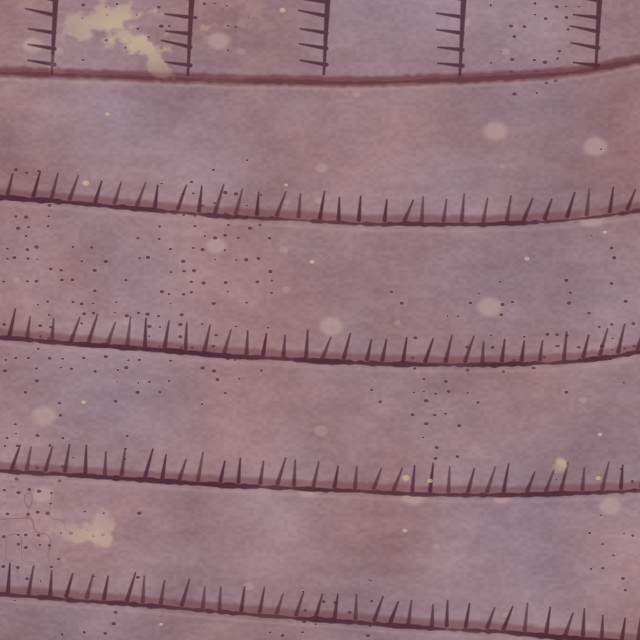
A WebGL 2 fragment shader for this pattern:

```glsl
#version 300 es
precision highp float;
// Sagging ink bands fringed with slanted ticks, under a row of combed stems,
// on a mottled mauve ground. Bands are quartic curves, ticks are tapered
// segments with hashed jitter, and wear comes from noise and scattered spots.

uniform vec2 u_resolution;
out vec4 outColor;

const vec3 MAUVE = vec3(0.60, 0.48, 0.51);
const vec3 RUST  = vec3(0.45, 0.27, 0.29);
const vec3 INK   = vec3(0.29, 0.16, 0.21);
const vec3 PALE  = vec3(0.73, 0.62, 0.61);
const vec3 CREAM = vec3(0.80, 0.71, 0.60);

// Per band: height at the left, fall, and lift toward the right
const vec3 BANDS[5] = vec3[5](
    vec3(0.889, 0.037, 0.054), vec3(0.694, 0.084, 0.064),
    vec3(0.475, 0.083, 0.058), vec3(0.267, 0.067, 0.036),
    vec3(0.073, 0.078, 0.003));

float hash(vec2 p) {
    vec3 q = fract(p.xyx * vec3(0.1031, 0.1030, 0.0973));
    q += dot(q, q.yzx + 33.33);
    return fract((q.x + q.y) * q.z);
}

float noise(vec2 p) {
    vec2 i = floor(p), f = fract(p);
    f = f * f * (3.0 - 2.0 * f);
    return mix(mix(hash(i), hash(i + vec2(1, 0)), f.x),
               mix(hash(i + vec2(0, 1)), hash(i + vec2(1, 1)), f.x), f.y);
}

float fbm(vec2 p) {
    float sum = 0.0, amp = 0.5;
    for (int i = 0; i < 4; i++) {
        sum += amp * noise(p);
        p = mat2(1.6, 1.2, -1.2, 1.6) * p + 7.3;
        amp *= 0.5;
    }
    return sum;
}

// Soft coverage of a shape from its signed distance
float cover(float d) {
    float soft = max(0.0016, 0.8 / u_resolution.y);
    return 1.0 - smoothstep(-soft, soft, d);
}

// Stroke from a to b, narrowing from width w to a third of it
float stroke(vec2 p, vec2 a, vec2 b, float w) {
    vec2 ab = b - a;
    float t = clamp(dot(p - a, ab) / dot(ab, ab), 0.0, 1.0);
    return cover(length(p - a - ab * t) - w * mix(1.0, 0.35, t));
}

float bandHeight(vec3 band, float x) {
    return band.x - band.y * x + band.z * x * x * x * x
         + 0.004 * (noise(vec2(x * 9.0, band.x * 50.0)) - 0.5);
}

// Slanted ticks standing on one band
float fringe(vec2 p, vec3 band, float count, float seed) {
    float ink = 0.0, cell = floor(p.x * count);
    for (float k = -2.0; k <= 1.0; k++) {
        vec2 id = vec2(cell + k + 40.0, seed * 17.0 + 3.0);
        float x = (cell + k + 0.35 + 0.3 * hash(id)) / count;
        vec2 foot = vec2(x, bandHeight(band, x) + 0.004);
        vec2 rise = vec2(mix(0.001, 0.014, hash(id + 5.1)), mix(0.029, 0.043, hash(id + 9.7)));
        ink = max(ink, stroke(p, foot, foot + rise, 0.0033) * mix(0.7, 1.0, hash(id + 2.3)));
    }
    return ink;
}

// Upright stems above the top band, with teeth on their left side
float combs(vec2 p, float pitch, float first) {
    float k = round((p.x - first) / pitch);
    vec2 foot = vec2(first + pitch * k, 0.882 + 0.012 * hash(vec2(k + 8.0, 4.0)));
    float ink = stroke(p, vec2(foot.x + 0.009, 1.06), foot, 0.0055);
    float row = floor((p.y - 0.897) / 0.025);
    for (float j = -1.0; j <= 1.0; j++) {
        if (row + j < 0.0) continue;
        float h = hash(vec2(row + j + 11.0, k + 21.0));
        vec2 root = vec2(foot.x + 0.004, 0.897 + 0.025 * (row + j) + 0.005 * h);
        ink = max(ink, stroke(p, root, root + vec2(-0.038 - 0.008 * h, 0.004 + 0.007 * h), 0.0032));
    }
    return ink;
}

// One hashed round spot in some cells of a grid
float spots(vec2 p, float grid, float chance, float radius, float seed) {
    vec2 id = floor(p * grid) + seed;
    vec2 at = 0.3 + 0.4 * vec2(hash(id + 3.7), hash(id + 8.9));
    float r = radius * mix(0.4, 1.0, hash(id + 1.3));
    float d = length((fract(p * grid) - at) / grid * vec2(0.85, 1.1));
    return step(hash(id), chance) * (1.0 - smoothstep(r * 0.6, r * 1.2, d));
}

float patchMask(vec2 p, vec2 center, vec2 size) {
    vec2 q = (p - center) / size;
    return exp(-dot(q, q));
}

void main() {
    vec2 p = gl_FragCoord.xy / u_resolution;

    // Mottled ground with warm and cool areas
    float grain = noise(p * vec2(150.0, 210.0)) - 0.5;
    vec3 color = MAUVE + 0.15 * (fbm(p * 7.0) - 0.48) + 0.04 * grain;
    color += vec3(0.07, 0.01, -0.04) * (fbm(p * 5.0 + 31.0) - 0.48);
    color += 0.06 * (fbm(p * vec2(20.0, 55.0)) - 0.48);

    // Pale blots, dark specks and a patch of fine cracks
    color = mix(color, PALE, 0.6 * spots(p, 7.0, 0.25, 0.019, 13.0));
    color = mix(color, PALE, 0.4 * spots(p, 17.0, 0.07, 0.010, 57.0));
    float speckle = 0.35 * smoothstep(0.3, 0.7, noise(p * 6.0 + 4.0));
    color = mix(color, INK, 0.65 * spots(p, 58.0, speckle, 0.0032, 91.0));
    float crack = 1.0 - smoothstep(0.0, 0.06, abs(noise(p * 45.0) - 0.5));
    color = mix(color, RUST, 0.4 * crack * patchMask(p, vec2(0.05, 0.18), vec2(0.07)));

    // Fringed bands: rusty stain, dark lower line, pale rim and ticks
    for (int i = 0; i < 5; i++) {
        float n = float(i), plain = i == 0 ? 1.0 : 0.0;
        float d = p.y - bandHeight(BANDS[i], p.x);
        float wear = noise(vec2(p.x * 14.0, n * 9.0));
        float rough = 0.003 * (noise(p * 110.0) - 0.5);
        float stain = 1.0 - smoothstep(0.004, 0.012, abs(d - 0.004 * (1.0 - plain)) + rough);
        float line = cover(abs(d + 0.002) - mix(0.0022, 0.0042, wear) + rough);
        float rim = 1.0 - smoothstep(0.0, 0.005, abs(d + 0.012));
        color = mix(color, PALE, 0.2 * rim);
        color = mix(color, RUST, stain * mix(0.55, 0.85, plain));
        color = mix(color, INK, line * mix(0.65 + 0.3 * wear, 0.4, plain));
        if (i > 0) color = mix(color, INK, 0.88 * fringe(p, BANDS[i], 30.0 + min(n, 3.0) + step(1.5, n) * 0.5, n));
    }
    color = mix(color, INK, 0.82 * combs(p, 0.2125, 0.081));

    // Cream flakes where the surface is scuffed
    float scuff = patchMask(p, vec2(0.22, 0.95), vec2(0.14, 0.07))
                + patchMask(p, vec2(0.885, 0.282), vec2(0.035, 0.02))
                + 0.7 * patchMask(p, vec2(0.15, 0.16), vec2(0.07, 0.04));
    float flake = smoothstep(0.52, 0.68, fbm(p * vec2(24.0, 30.0) + 2.0) + 0.08 * scuff);
    color = mix(color, CREAM, 0.8 * flake * min(scuff, 1.0));
    color = mix(color, CREAM, 0.7 * spots(p, 26.0, 0.02, 0.006, 35.0));

    outColor = vec4(color, 1.0);
}
```
